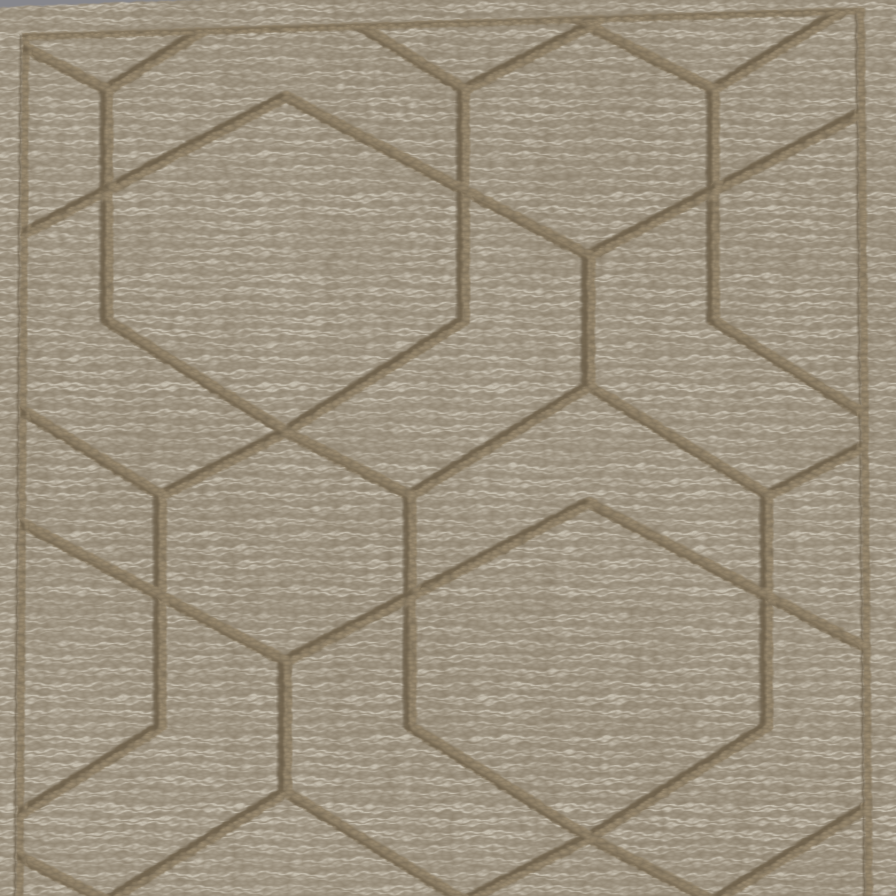
Write a Shadertoy shader that draws this texture.

```glsl
#define PERIOD vec2(0.677, 0.906)
#define CENTRE vec2(0.319, 0.707)
#define GROOVE 0.0064
#define FRAME 0.0040
#define ROWS 66.0
#define SHADOW_SHIFT vec2(0.0056, -0.0010)
#define TAUPE vec3(0.565, 0.520, 0.445)
#define CREAM vec3(0.770, 0.740, 0.680)
#define TAN vec3(0.565, 0.505, 0.405)
#define UMBER vec3(0.400, 0.350, 0.270)
#define FLOOR_GREY vec3(0.530, 0.530, 0.550)

vec2 hash2(vec2 p) {
    vec3 q = fract(p.xyx * vec3(0.1031, 0.1030, 0.0973));
    q += dot(q, q.yzx + 33.33);
    return fract((q.xx + q.yz) * q.zy);
}

// Distance to the nearest scattered cell point
float cellular(vec2 p) {
    vec2 cell = floor(p), local = fract(p);
    float nearest = 2.0;
    for (int j = -1; j <= 1; j++)
        for (int i = -1; i <= 1; i++) {
            vec2 o = vec2(i, j);
            nearest = min(nearest, length(o + hash2(cell + o) - local));
        }
    return nearest;
}

float segment(vec2 p, vec2 a, vec2 b) {
    vec2 ab = b - a;
    return length(p - a - ab * clamp(dot(p - a, ab) / dot(ab, ab), 0.0, 1.0));
}

// One mirrored motif: hexagon with overrunning sides and its connectors
float motif(vec2 p) {
    vec2 top = vec2(0.0, 0.185), bottom = vec2(0.0, -0.189);
    vec2 sideTop = vec2(0.199, 0.193), sideEnd = vec2(0.199, -0.065);
    vec2 linkTop = vec2(0.338, 0.008), linkEnd = vec2(0.338, -0.138);
    vec2 joint = vec2(0.139, -0.260);
    float d = min(segment(p, top, linkTop), segment(p, sideTop, sideEnd));
    d = min(d, min(segment(p, sideEnd, bottom), segment(p, bottom, joint)));
    return min(d, min(segment(p, linkTop, linkEnd), segment(p, linkEnd, joint)));
}

// Staggered lattice: two interleaved grids of motifs
float lattice(vec2 p) {
    float d = 1.0;
    vec2 middle = vec2(0.0, -0.034);
    for (int i = 0; i < 2; i++) {
        vec2 q = p - CENTRE - 0.5 * PERIOD * float(i) - middle;
        q = mod(q + 0.5 * PERIOD, PERIOD) - 0.5 * PERIOD + middle;
        d = min(d, motif(vec2(abs(q.x), q.y)));
    }
    return d;
}

// Positive inside the slightly skewed border
float borderInset(vec2 p) {
    float sides = min(p.x - 0.022 - 0.007 * p.y, 0.970 - 0.009 * p.y - p.x);
    return min(sides, 0.958 + 0.031 * p.x - p.y);
}

// Signed distance to all carved lines
float carving(vec2 p) {
    float inset = borderInset(p);
    return min(max(lattice(p) - GROOVE, -inset), abs(inset) - FRAME);
}

// Paired loop threads running across, uneven along each row
float threads(vec2 p) {
    float y = p.y * ROWS + 0.10 * sin(p.x * 47.0 + 5.0 * sin(p.y * 31.0))
            + 0.07 * sin(p.x * 173.0 + p.y * 390.0)
            + 0.05 * sin(p.x * 391.0 - p.y * 610.0);
    float row = floor(y), f = fract(y);
    vec2 rnd = hash2(vec2(row, 7.0));
    float upper = (f - 0.62) / 0.11, lower = (f - 0.30) / 0.10;
    float pair = exp(-upper * upper) + exp(-lower * lower) * (0.5 + 0.5 * rnd.y);
    float along = 0.5 + 0.5 * sin(p.x * (24.0 + 30.0 * rnd.x) + 40.0 * rnd.y);
    return pair * (0.45 + 0.30 * rnd.x + 0.35 * along);
}

void mainImage(out vec4 fragColor, in vec2 fragCoord) {
    vec2 p = fragCoord / iResolution.y;
    float soft = max(1.2 / iResolution.y, 0.0018);
    float tuft = cellular(p * vec2(115.0, 240.0));
    float clump = cellular(p * 95.0);

    // Pile: ribbed rows, grain and faint upright streaks
    float streak = sin(p.x * 83.0 + 2.0 * sin(p.x * 29.0)) + sin(p.x * 211.0 + p.y * 3.0);
    float tone = 0.16 + 0.72 * threads(p) * (1.3 - 0.7 * tuft);
    tone += 0.34 * (0.45 - tuft) + 0.025 * streak + 0.03 * sin(p.y * 9.0 + p.x * 5.0);
    vec3 color = mix(TAUPE, CREAM, clamp(tone, -0.2, 1.0));

    // Carved grooves with ragged rims, shaded along their left side
    vec2 ragged = p + 0.0022 * (vec2(clump, tuft) - 0.45);
    float groove = 1.0 - smoothstep(-soft, soft, carving(ragged));
    float shade = 1.0 - smoothstep(-0.003, 0.002, carving(ragged + SHADOW_SHIFT) + 0.0025);
    float lit = 1.0 - smoothstep(-0.004, 0.001, carving(ragged - SHADOW_SHIFT));
    vec3 carved = TAN * (1.06 - 0.20 * tuft);
    color = mix(color, carved, 0.92 * groove);
    color = mix(color, UMBER, 0.72 * shade * (1.0 - 0.85 * lit * groove));

    // Bare floor past the upper left edge
    float edge = p.y - 0.992 - 0.040 * p.x - 0.002 * (clump - 0.5);
    color = mix(color, FLOOR_GREY, smoothstep(-soft, soft, edge));
    fragColor = vec4(color, 1.0);
}
```
